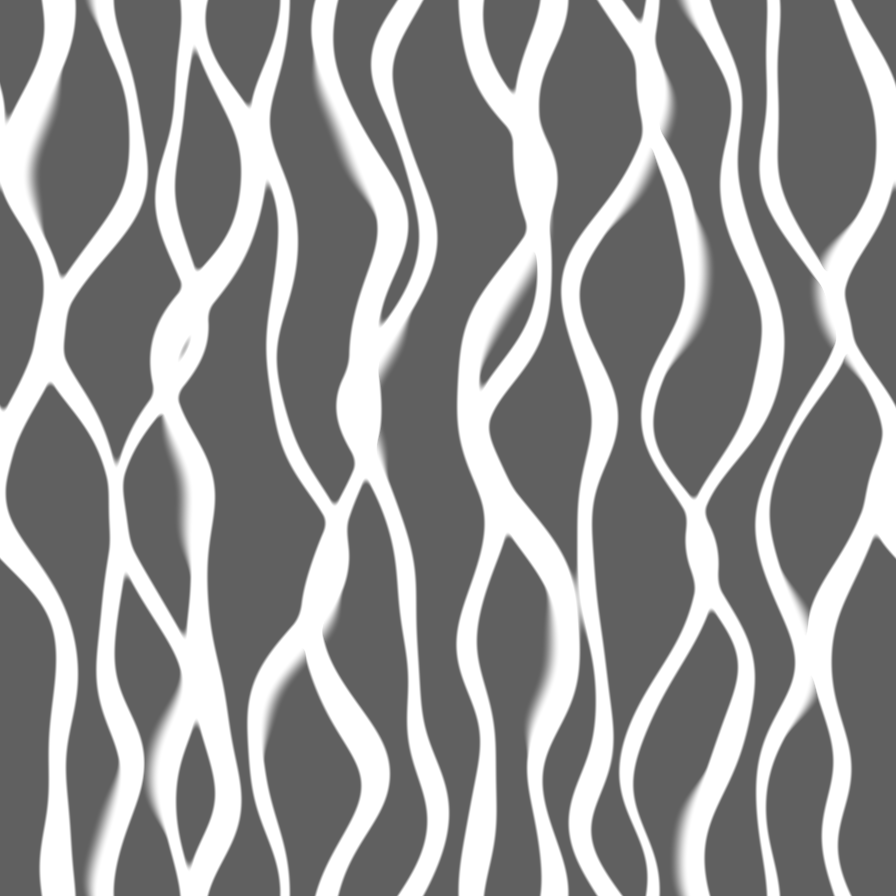
A WebGL 1 fragment shader for this pattern:

```glsl
precision highp float;
// White strands run up a grey ground, meeting and parting to leave lens-shaped gaps.
// Each strand is a sum of whole-period waves in y; a smooth union webs the forks.
// Every wave and the x distance wrap, so the square tiles on all sides.

uniform vec2 u_resolution;

const float TAU = 6.2831853;
const float STRANDS = 14.0;

float hash(float id, float salt) {
  vec3 q = fract(vec3(id + 1.0, salt + 7.0, id + 3.0) * vec3(0.1031, 0.1030, 0.0973));
  q += dot(q, q.yzx + 33.33);
  return fract((q.x + q.y) * q.z);
}

// Offset and slope of a wave with a whole number of periods.
vec2 wave(float y, float periods, float amplitude, float phase) {
  float angle = TAU * (periods * y + phase);
  return amplitude * vec2(sin(angle), TAU * periods * cos(angle));
}

// Centre line x and its slope at height y.
vec2 strandPath(float id, float y) {
  vec2 path = vec2((id + 0.5 + 0.5 * (hash(id, 1.0) - 0.5)) / STRANDS, 0.0);
  path += wave(y, 1.0, 0.022, hash(id, 2.0));
  path += wave(y, 2.0, 0.020, hash(id, 3.0));
  // Neighbours swing in opposite directions, so they touch by turns.
  path += wave(y, 3.0, 0.021, 0.5 * mod(id, 2.0) + 0.45 * hash(id, 4.0));
  path += wave(y, 5.0, 0.004, hash(id, 5.0));
  path += wave(y, 8.0, 0.001, hash(id, 6.0));
  return path;
}

float strandHalfWidth(float id, float y) {
  float swell = 1.0 + wave(y, 2.0, 0.25, hash(id, 7.0)).x
                    + wave(y, 5.0, 0.18, hash(id, 8.0)).x;
  return mix(0.0075, 0.0145, hash(id, 9.0)) * swell;
}

float smoothMin(float a, float b, float radius) {
  float h = max(radius - abs(a - b), 0.0) / radius;
  return min(a, b) - 0.25 * radius * h * h;
}

void main() {
  vec2 p = gl_FragCoord.xy / u_resolution;
  float edge = max(0.002, 0.8 / min(u_resolution.x, u_resolution.y));
  float web = 1.0;
  float ink = 0.0;

  for (float id = 0.0; id < STRANDS; id++) {
    vec2 path = strandPath(id, p.y);
    float dx = fract(p.x - path.x + 0.5) - 0.5;
    float d = abs(dx) * inversesqrt(1.0 + path.y * path.y) - strandHalfWidth(id, p.y);
    web = smoothMin(web, d, 0.009);

    // Short stretches of one side fade softly into the ground.
    float side = step(0.0, dx * (hash(id, 10.0) - 0.5));
    float fade = side * smoothstep(0.82, 1.0, wave(p.y, 1.0, 1.0, hash(id, 11.0)).x);
    ink = max(ink, 1.0 - smoothstep(-edge, edge + 0.018 * fade, d));
  }

  ink = max(ink, 1.0 - smoothstep(-edge, edge, web));
  gl_FragColor = vec4(mix(vec3(0.378), vec3(1.0), ink), 1.0);
}
```
